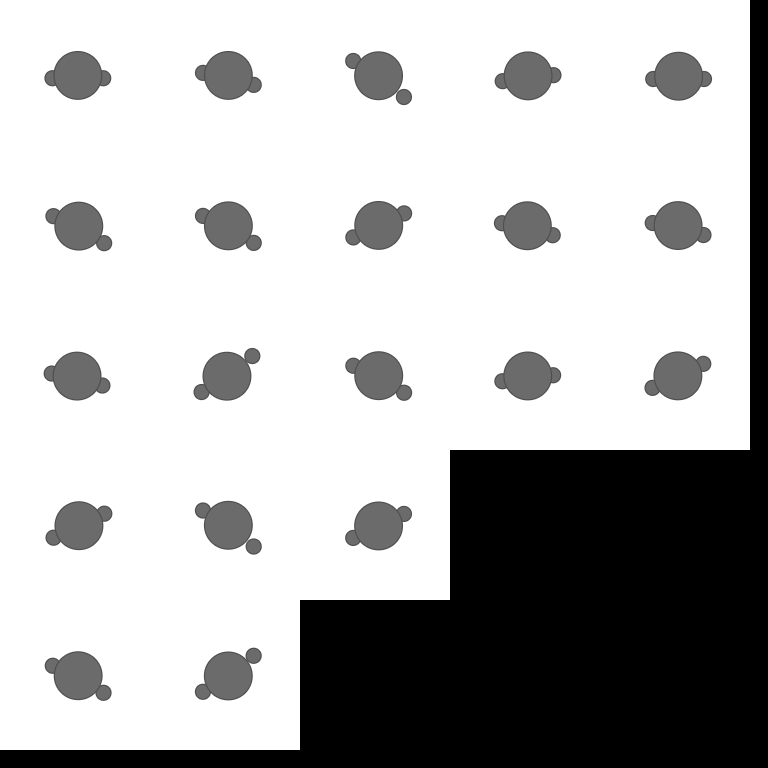
Write a WebGL 2 fragment shader that draws this pattern.

```glsl
#version 300 es
precision highp float;

uniform vec2 u_resolution;
out vec4 fragColor;

// Lengths are in grid cells; the canvas spans a little over five of them
const float CELLS_ACROSS = 5.12;
const float BODY_RADIUS = 0.163;
const float FOOT_RADIUS = 0.054;
const float OUTLINE_WIDTH = 0.008;
const float FOOT_REACH = 0.169;
const float JITTER = 0.014;
const vec2 BODY_CENTER = vec2(0.52, 0.505);

const vec3 PAPER = vec3(1.0);
const vec3 BACKDROP = vec3(0.0);
const vec3 FILL = vec3(0.42);
const vec3 OUTLINE = vec3(0.31);

// Tilt of each animation frame, in hundredths of a cell
const int FRAME_COUNT = 20;
const int TILT[FRAME_COUNT] = int[FRAME_COUNT](
    0, 4, 12, -2, 0,
    9, 9, -8, 4, 4,
    4, -12, 9, -2, -8,
    -8, 12, -8,
    9, -12);

float hash(vec2 p) {
    vec3 q = fract(p.xyx * 0.1031);
    q += dot(q, q.yzx + 33.33);
    return fract((q.x + q.y) * q.z);
}

float coverage(float dist, float pixel) {
    return clamp(0.5 - dist / pixel, 0.0, 1.0);
}

// Signed distance to a block that starts at the top left corner
float cornerBlock(vec2 p, vec2 size) {
    vec2 d = p - size;
    return max(d.x, d.y);
}

// Stepped sheet with rows of 5, 5, 5, 3 and 2 cells
float sheetDistance(vec2 p) {
    float d = cornerBlock(p, vec2(5.0, 3.0));
    d = min(d, cornerBlock(p, vec2(3.0, 4.0)));
    return min(d, cornerBlock(p, vec2(2.0, 5.0)));
}

float frameTilt(vec2 cell) {
    int index = min(int(cell.y) * 5, 18) + int(cell.x);
    return float(TILT[clamp(index, 0, FRAME_COUNT - 1)]) * 0.01;
}

vec3 paintDisc(vec3 under, vec2 p, float radius, float pixel) {
    float d = length(p) - radius;
    vec3 disc = mix(OUTLINE, FILL, coverage(d + OUTLINE_WIDTH, pixel));
    return mix(under, disc, coverage(d, pixel));
}

// Two feet swing in opposite directions behind a round body
vec3 paintWalker(vec3 under, vec2 p, float tilt, float pixel) {
    vec3 color = under;
    float sag = 0.0187 + 0.15 * tilt - 1.05 * tilt * tilt;
    for (float side = -1.0; side <= 1.0; side += 2.0) {
        vec2 foot = vec2(side * FOOT_REACH, sag + side * tilt);
        color = paintDisc(color, p - foot, FOOT_RADIUS, pixel);
    }
    return paintDisc(color, p, BODY_RADIUS, pixel);
}

void main() {
    // Flip vertically so that rows count down from the top
    vec2 uv = gl_FragCoord.xy / u_resolution;
    vec2 p = vec2(uv.x, 1.0 - uv.y) * CELLS_ACROSS;
    float pixel = CELLS_ACROSS / min(u_resolution.x, u_resolution.y);

    vec2 cell = floor(p);
    vec2 wobble = vec2(hash(cell + 3.0), 0.5 * hash(cell + 17.0)) - vec2(0.5, 0.25);
    vec2 local = fract(p) - BODY_CENTER - wobble * JITTER;

    vec3 color = paintWalker(PAPER, local, frameTilt(cell), pixel);
    color = mix(BACKDROP, color, coverage(sheetDistance(p), pixel));
    fragColor = vec4(color, 1.0);
}
```
